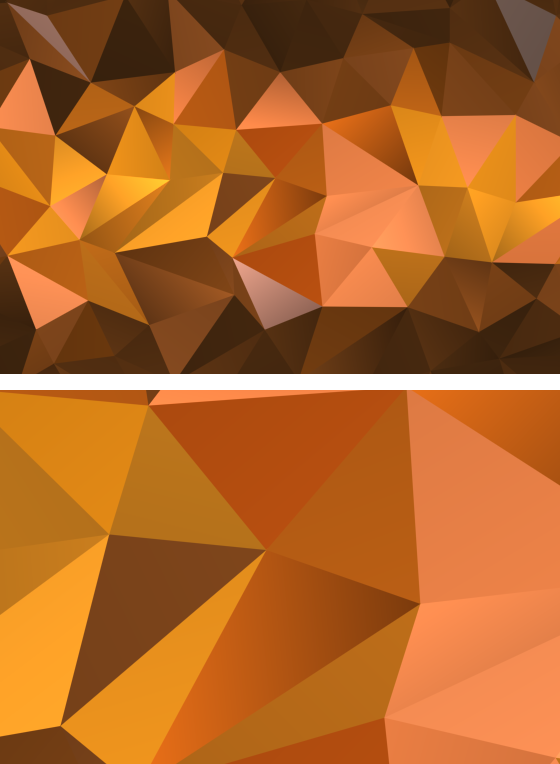
Top, the full canvas; bottom, a detail of the centre.
This background is drawn by a Shadertoy shader. Its source:

```glsl
// Low-poly mosaic: a jittered, row-staggered lattice split into flat triangles.
// Each triangle takes its colour from its distance to a wavy amber band, with
// random swaps, a salmon cluster below the band and a faint shading gradient.

vec3 hash3(vec3 p) {
    p = fract((p + 57.0) * vec3(0.1031, 0.1030, 0.0973));
    p += dot(p, p.yxz + 33.33);
    return fract((p.xxy + p.yxx) * p.zyx);
}

float cross2(vec2 a, vec2 b) { return a.x * b.y - a.y * b.x; }

// Lattice corner: odd rows shift half a cell, then every corner is jittered
vec2 corner(vec2 id) {
    vec2 jitter = hash3(vec3(id, 7.0)).xy - 0.5;
    return id + vec2(0.5 * mod(id.y, 2.0), 0.0) + 0.66 * jitter;
}

// Signed distance to the line a-b, positive on its left
float edge(vec2 p, vec2 a, vec2 b) {
    return cross2(b - a, p - a) / max(length(b - a), 1e-4);
}

float coverage(vec2 p, vec2 a, vec2 b, vec2 c, float soft) {
    float d = min(edge(p, a, b), min(edge(p, b, c), edge(p, c, a)));
    return smoothstep(-soft, soft, d);
}

// Smaller signed area of the two triangles sharing diagonal a-c
float worstArea(vec2 a, vec2 b, vec2 c, vec2 d) {
    return min(cross2(b - a, c - a), cross2(c - a, d - a));
}

// Facet colour for a centre given in units of canvas height
vec3 facetColour(vec2 centre, vec3 rnd) {
    float band = 0.52 + 0.05 * sin(8.7 * (centre.x - 0.3));
    float away = 2.0 * abs(centre.y - band) + 0.5 * (rnd.x - 0.5);
    vec2 toCluster = (centre - vec2(0.98, 0.33)) / 0.15;
    float salmonChance = 0.07 + 0.8 * exp(-dot(toCluster, toCluster));

    if (away < 0.55 && rnd.y < salmonChance)
        return mix(vec3(0.84, 0.44, 0.22), vec3(1.0, 0.58, 0.35), rnd.z);
    if (away > 0.3 && rnd.y > 0.95)
        return mix(vec3(0.36, 0.30, 0.27), vec3(0.76, 0.52, 0.44), rnd.z);
    if (away < 0.15)
        return mix(vec3(0.86, 0.52, 0.08), vec3(1.0, 0.64, 0.16), rnd.z);
    if (away < 0.34)
        return mix(vec3(0.70, 0.30, 0.06), vec3(0.72, 0.46, 0.11), rnd.z);
    if (away < 0.70)
        return mix(vec3(0.40, 0.21, 0.05), vec3(0.52, 0.29, 0.13), rnd.z);
    return mix(vec3(0.22, 0.13, 0.05), vec3(0.34, 0.19, 0.07), rnd.z);
}

void mainImage(out vec4 fragColor, in vec2 fragCoord) {
    const float ROWS = 6.0;
    vec2 p = fragCoord / iResolution.y * ROWS;
    float soft = 0.75 * ROWS / iResolution.y;
    vec2 home = floor(p);
    vec4 sum = vec4(0.46, 0.25, 0.09, 1.0) * 1e-4;

    for (int j = -2; j <= 1; j++)
    for (int i = -2; i <= 1; i++) {
        vec2 id = home + vec2(i, j);
        // Corners of the quad, counter-clockwise; a row shift keeps edges shared
        vec2 a = corner(id);
        vec2 b = corner(id + vec2(1, 0));
        vec2 c = corner(id + vec2(1, 1));
        vec2 d = corner(id + vec2(0, 1));

        // Split along the diagonal that gives the better shaped pair
        if (worstArea(b, c, d, a) > worstArea(a, b, c, d)) {
            vec2 first = a;
            a = b; b = c; c = d; d = first;
        }

        for (int k = 0; k < 2; k++) {
            vec2 tip = k == 0 ? b : d;
            float w = k == 0 ? coverage(p, a, b, c, soft)
                             : coverage(p, a, c, d, soft);
            if (w <= 0.0) continue;
            vec2 centre = (a + c + tip) / 3.0;
            vec3 rnd = hash3(vec3(id, 20.0 + float(k)));
            vec3 shade = hash3(vec3(id, 40.0 + float(k)));

            // Slight slope of light across the facet, strong on a few
            float angle = 6.2832 * shade.x;
            float slope = 0.05 + 0.4 * shade.y * shade.y * shade.y;
            float light = 1.0 + slope * dot(p - centre, vec2(cos(angle), sin(angle)));
            sum += w * vec4(facetColour(centre / ROWS, rnd) * light, 1.0);
        }
    }
    fragColor = vec4(clamp(sum.rgb / sum.a, 0.0, 1.0), 1.0);
}
```
